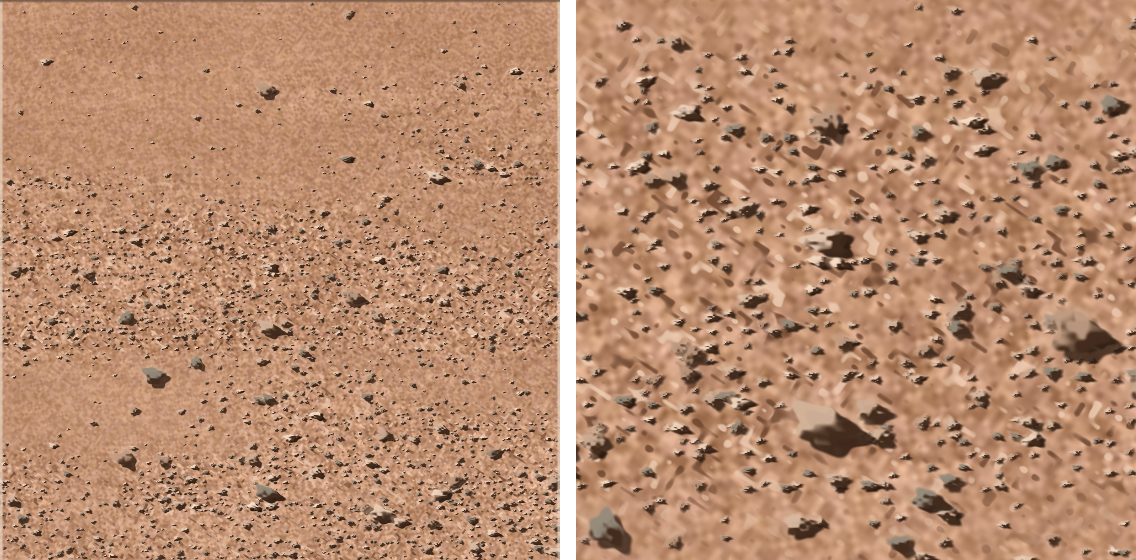
Left: the whole. Right: its middle third, enlarged.
A three.js fragment shader for this texture:

```glsl
varying vec2 vUv;

float hash(vec2 p) {
  return fract(sin(dot(p, vec2(127.1, 311.7))) * 43758.5453);
}

float noise(vec2 p) {
  vec2 i = floor(p), f = fract(p);
  f = f * f * (3.0 - 2.0 * f);
  return mix(mix(hash(i), hash(i + vec2(1.0, 0.0)), f.x),
             mix(hash(i + vec2(0.0, 1.0)), hash(i + 1.0), f.x), f.y);
}

float blob(vec2 p, vec2 center, vec2 size) {
  vec2 d = (p - center) / size;
  return exp(-dot(d, d));
}

// Share of stony ground: broad bands broken by horizontal streaks
float stoniness(vec2 p) {
  float middle = smoothstep(0.31, 0.40, p.y) * (1.0 - smoothstep(0.56, 0.70, p.y));
  float front = 1.0 - smoothstep(0.13, 0.24, p.y);
  float right = 0.65 * smoothstep(0.30, 0.55, p.x) * (1.0 - smoothstep(0.30, 0.45, p.y));
  float far = 0.7 * blob(p, vec2(0.78, 0.84), vec2(0.22, 0.05))
            + 0.7 * blob(p, vec2(0.92, 0.69), vec2(0.25, 0.06))
            + 0.7 * blob(p, vec2(0.15, 0.67), vec2(0.20, 0.02));
  float cover = 0.08 + max(max(middle, front), max(right, far));
  return cover * mix(0.3, 1.4, noise(p * vec2(6.0, 17.0) + 3.0));
}

// Distance to a lumpy, angular outline of radius one
float outline(vec2 d, float seed) {
  float a = atan(d.y, d.x + 0.0001);
  float lumps = 0.17 * sin(3.0 * a + 40.0 * seed) + 0.12 * sin(5.0 * a + 90.0 * seed);
  return length(d) * (1.0 + lumps) - 1.0;
}

// One scattered layer of stones, lit from the upper left
vec3 addStones(vec3 color, vec2 p, float cells, float share) {
  vec2 q = p * cells;
  for (int j = -1; j <= 1; j++) {
    for (int i = -1; i <= 1; i++) {
      vec2 cell = floor(q) + vec2(float(i), float(j));
      vec2 key = cell + cells * 1.37;
      vec2 center = cell + 0.2 + 0.6 * vec2(hash(key + 11.3), hash(key + 27.9));
      vec2 place = center / cells;
      if (hash(key) > share * stoniness(place)) continue;

      float seed = hash(key + 43.1);
      float tone = hash(key + 61.7);
      float radius = mix(0.20, 0.38, seed * seed) * mix(1.15, 0.75, place.y);
      vec2 d = (q - center) / radius;
      d.y = d.y * mix(1.1, 1.9, tone) + d.x * (seed - 0.5) * 0.6;
      float soft = 0.0015 * cells / radius;

      // Pale sand around the stone, then its shadow
      float halo = 1.0 - smoothstep(0.0, 0.7, outline(d + vec2(0.2, -0.2), seed));
      color = mix(color, vec3(0.88, 0.72, 0.61), halo * 0.4);
      float shadow = 1.0 - smoothstep(-soft, soft, outline(d - vec2(0.5, -0.4), seed));
      color = mix(color, vec3(0.17, 0.10, 0.06), shadow * mix(0.75, 1.0, tone));

      float light = dot(d, vec2(-0.55, 0.65)) + 1.1 * (noise(d * 2.5 + key) - 0.5);
      vec3 lit = mix(vec3(0.72, 0.58, 0.48), vec3(1.0, 0.90, 0.81), tone);
      lit = mix(lit, vec3(0.58, 0.54, 0.48), step(0.75, hash(key + 83.3)));
      vec3 face = mix(vec3(0.26, 0.17, 0.11), lit, smoothstep(-0.45, 0.3, light));
      float body = 1.0 - smoothstep(-soft, soft, outline(d, seed));
      color = mix(color, face, body * 0.95);
    }
  }
  return color;
}

void main() {
  vec2 p = vUv;
  vec2 turned = mat2(0.83, 0.56, -0.56, 0.83) * p;
  float stony = clamp(stoniness(p), 0.0, 1.0);

  // Sand with broad drifts, lighter in front, and fine sharp grain
  float drift = noise(p * vec2(4.0, 12.0)) + 0.6 * noise(p * vec2(13.0, 34.0) + 7.0) - 0.8;
  float patches = noise(turned * vec2(45.0, 60.0) + 33.0) - 0.5;
  float grain = noise(turned * 235.0) - 0.5;
  float speckle = noise(p * vec2(125.0, 170.0) + 19.0) - 0.5;
  vec3 color = vec3(0.758, 0.567, 0.445) + vec3(0.045, 0.046, 0.045) * drift;
  color += vec3(0.020, 0.026, 0.032) * (0.55 - p.y);
  color += grain * mix(0.13, 0.25, stony) + speckle * mix(0.05, 0.12, stony);
  color += patches * mix(0.02, 0.07, stony);
  color.b += 0.035 * (noise(p * 90.0 + 51.0) - 0.5);

  // Fine gravel chips, light and dark
  float chip = noise(turned * vec2(135.0, 175.0) + 71.0);
  color = mix(color, vec3(0.93, 0.80, 0.70), 0.85 * stony * smoothstep(0.74, 0.90, chip));
  color = mix(color, vec3(0.42, 0.27, 0.18), 0.85 * stony * smoothstep(0.22, 0.07, chip));

  // Stones from pebbles up to rocks
  color = addStones(color, p, 105.0, 0.32);
  color = addStones(color, p, 62.0, 0.26);
  color = addStones(color, p, 36.0, 0.17);
  color = addStones(color, p, 20.0, 0.10);

  // Pale side rims and a dark upper rim
  float side = min(p.x, 1.0 - p.x);
  color = mix(color, vec3(0.92, 0.84, 0.77), 0.7 * (1.0 - smoothstep(0.002, 0.007, side)));
  color = mix(color, vec3(0.42, 0.32, 0.26), 0.8 * smoothstep(0.994, 0.999, p.y));

  gl_FragColor = vec4(clamp(color, 0.0, 1.0), 1.0);
}
```
